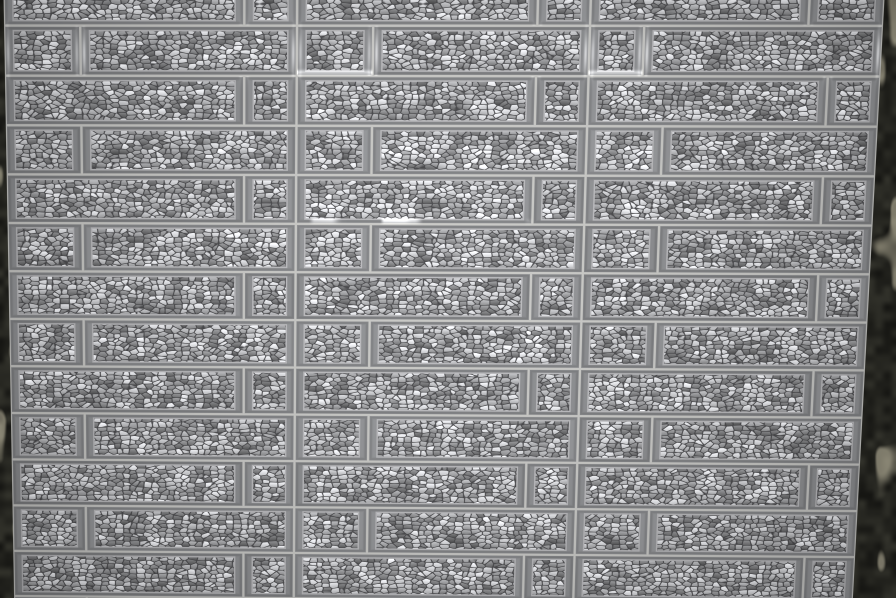
Give the GLSL for this pattern, as a Shadertoy shader.

```glsl
// Glazed wall tiles: alternating long and short bricks with pebbled panels in grey frames.

const float COLUMNS = 3.0;
const float ROW_HEIGHT = 0.0846;             // top row, in canvas heights
const float ROW_START = 0.043;               // first full row, from the top
const float ROW_SHRINK = 0.0049;             // perspective down the wall
const float ROW_TILT = 0.008;
const float TILE_LENGTH = 5.9;               // column width, in row heights
const float SHORT_SPLIT = 0.26;              // joint when the short brick leads
const float LONG_SPLIT = 0.82;               // joint when the long brick leads
const float GROUT = 0.024;                   // half width, in row heights
const vec2 FRAME = vec2(0.2, 0.115);         // frame width, in row heights
const float RIM = 0.03;                      // pale line round each panel
const vec2 PEBBLES = vec2(6.5, 10.5);        // pebbles per row height
const vec3 GROUT_COLOR = vec3(0.74, 0.74, 0.73);
const vec3 FRAME_COLOR = vec3(0.54, 0.545, 0.555);
const vec3 RIM_COLOR = vec3(0.69, 0.69, 0.70);
const vec3 GAP_COLOR = vec3(0.27, 0.27, 0.28);
const vec3 DARK_COLOR = vec3(0.14, 0.14, 0.12);
const vec3 PLASTER_COLOR = vec3(0.50, 0.48, 0.42);

float hash(vec2 p) {
    return fract(sin(dot(p, vec2(127.1, 311.7))) * 43758.55);
}

float noise(vec2 p) {
    vec2 i = floor(p), f = fract(p);
    f = f * f * (3.0 - 2.0 * f);
    return mix(mix(hash(i), hash(i + vec2(1, 0)), f.x),
               mix(hash(i + vec2(0, 1)), hash(i + vec2(1, 1)), f.x), f.y);
}

float bump(float x, float center, float width) {
    float d = (x - center) / width;
    return exp(-d * d);
}

// Cellular stones: random tone, lit from above, dark gaps between
vec3 pebbles(vec2 p) {
    vec2 cell = floor(p), stone = cell, offset = vec2(0.0);
    float near = 9.0, next = 9.0;
    for (int j = -1; j <= 1; j++)
    for (int i = -1; i <= 1; i++) {
        vec2 id = cell + vec2(i, j);
        vec2 d = id + 0.1 + 0.8 * vec2(hash(id), hash(id + 57.3)) - p;
        float dist = length(d);
        if (dist < near) {
            next = near;
            near = dist;
            stone = id;
            offset = d;
        } else {
            next = min(next, dist);
        }
    }
    float tone = mix(0.45, 0.90, hash(stone + 13.7));
    tone += 0.16 * offset.y + 0.14 * (noise(p * 0.35) - 0.5);
    return mix(GAP_COLOR, tone * vec3(0.99, 0.995, 1.01), smoothstep(0.0, 0.26, next - near));
}

// Dark surroundings with crumbs of plaster
vec3 surroundings(vec2 p) {
    float crumbs = smoothstep(0.72, 0.88, noise(p * vec2(40.0, 17.0)));
    return DARK_COLOR * (0.6 + 0.8 * noise(p * 70.0)) + PLASTER_COLOR * crumbs * 0.7;
}

vec3 wall(vec2 p, float aa) {
    // Straighten the perspective into column and row coordinates
    float u = (p.x - 0.006 - 0.0176 * p.y) / (1.4746 - 0.0703 * p.y);
    float t = (p.y - ROW_TILT * (p.x - 0.68) * p.y - ROW_START) / ROW_HEIGHT;
    float v = t / (1.0 - ROW_SHRINK * t);
    float row = floor(v), col = clamp(floor(u * COLUMNS), 0.0, COLUMNS - 1.0);
    vec2 q = vec2((u * COLUMNS - col) * TILE_LENGTH, v - row);

    // Choose the brick on either side of the joint
    bool shortFirst = mod(row, 2.0) < 0.5;
    float joint = shortFirst ? SHORT_SPLIT : LONG_SPLIT;
    if (col > 1.5 && row < 0.5) joint -= 0.075;
    joint *= TILE_LENGTH;
    bool second = q.x > joint;
    vec2 span = second ? vec2(joint, TILE_LENGTH) : vec2(0.0, joint);
    vec2 id = vec2(col * 2.0 + (second ? 1.0 : 0.0), row);
    vec2 edge = min(vec2(q.x - span.x, q.y), vec2(span.y - q.x, 1.0 - q.y));

    // Panel, rim, frame and grout
    vec2 inset = edge - FRAME;
    float panel = min(inset.x, inset.y);
    float border = min(edge.x, edge.y);
    vec3 frame = FRAME_COLOR * (0.96 + 0.08 * hash(id));
    frame *= 1.0 - 0.12 * bump(border, 0.055, 0.03);
    vec3 color = mix(frame, RIM_COLOR, smoothstep(-aa, aa, panel + RIM));
    color = mix(color, pebbles(q * PEBBLES + id * 17.0), smoothstep(-aa, aa, panel));
    color = mix(GROUT_COLOR, color, smoothstep(-aa, aa, border - GROUT));

    // Lamp falloff and reflections in the glaze
    vec2 c = p - vec2(0.75, 0.42);
    color *= 1.07 - 0.30 * dot(c, c);
    float streak = bump(v, 0.55, 0.4) * bump(edge.x, 0.07, 0.035) * (0.4 + 0.4 * hash(id + 3.0));
    float sill = bump(v, 0.93, 0.05) * (shortFirst && !second && col > 0.5 ? 0.6 : 0.0);
    float glints = bump(v, 3.93, 0.05) * smoothstep(0.6, 0.85, noise(vec2(p.x * 26.0, 4.0)));
    glints *= bump(p.x, 0.72, 0.3);
    color += 0.5 * (streak + sill + glints);

    float side = min(u, 1.0 - u) * COLUMNS * TILE_LENGTH;
    return mix(surroundings(p), color, smoothstep(-aa, aa, side));
}

void mainImage(out vec4 fragColor, in vec2 fragCoord) {
    float aa = 0.4 / (iResolution.y * ROW_HEIGHT);
    vec3 sum = vec3(0.0);
    for (int k = 0; k < 4; k++) {
        vec2 jitter = vec2(k % 2, k / 2) * 0.5 - 0.25;
        vec2 uv = (fragCoord + jitter) / iResolution.xy;
        sum += wall(vec2(uv.x * 1.5, 1.0 - uv.y), aa);
    }
    fragColor = vec4(clamp(sum * 0.25, 0.0, 1.0), 1.0);
}
```
